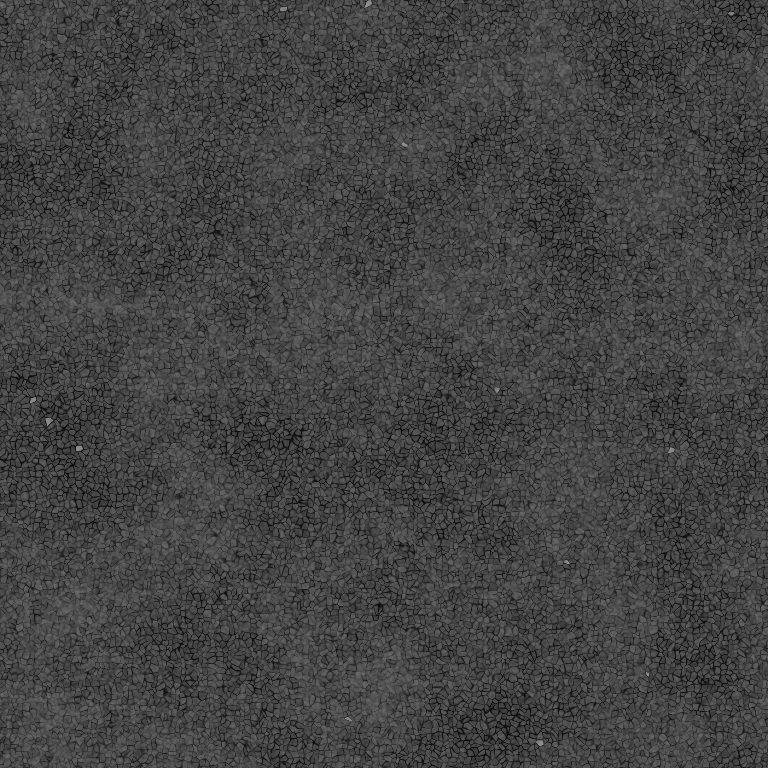
Reproduce this texture procedurally as a Shadertoy shader.

```glsl
// Dark grey asphalt: tiny packed stones with broken black gaps, soft patches and rare pale chips.

vec2 hash2(vec2 p) {
    vec3 q = fract(p.xyx * vec3(0.1031, 0.1030, 0.0973));
    q += dot(q, q.yzx + 33.33);
    return fract((q.xx + q.yz) * q.zy);
}

// Dot product of a wrapped lattice corner's random gradient with the offset to it
float corner(vec2 cell, vec2 offset, float period) {
    float angle = 6.2832 * hash2(mod(cell, period) + period * 1.7).x;
    return dot(vec2(cos(angle), sin(angle)), offset);
}

// Gradient noise, roughly -0.7 to 0.7, repeating a whole number of times
float gradientNoise(vec2 uv, float period) {
    vec2 p = uv * period, i = floor(p), f = p - i;
    vec2 w = f * f * f * (f * (f * 6.0 - 15.0) + 10.0);
    vec2 e = vec2(1.0, 0.0);
    float low = mix(corner(i, f, period), corner(i + e, f - e, period), w.x);
    float high = mix(corner(i + e.yx, f - e.yx, period), corner(i + 1.0, f - 1.0, period), w.x);
    return mix(low, high, w.y);
}

// Wrapped cells: x = gap between the two nearest centres, y = random value of the stone
vec2 stones(vec2 uv, float period) {
    vec2 p = uv * period, i = floor(p), f = p - i;
    float nearest = 9.0, second = 9.0, id = 0.0;
    for (int y = -1; y <= 1; y++)
    for (int x = -1; x <= 1; x++) {
        vec2 offset = vec2(x, y);
        vec2 cell = mod(i + offset, period);
        float d = length(offset + 0.08 + 0.84 * hash2(cell + 7.0) - f);
        if (d < nearest) {
            second = nearest;
            nearest = d;
            id = hash2(cell + 191.0).x;
        } else {
            second = min(second, d);
        }
    }
    return vec2(second - nearest, id);
}

void mainImage(out vec4 fragColor, in vec2 fragCoord) {
    vec2 uv = fragCoord / iResolution.xy;

    // Broad worn and dirty patches
    float patches = gradientNoise(uv, 6.0) + 0.6 * gradientNoise(uv, 13.0)
                  + 0.4 * gradientNoise(uv, 29.0);

    // Stones of uneven size and outline
    vec2 warp = vec2(gradientNoise(uv, 61.0), gradientNoise(uv, 67.0));
    vec2 stone = stones(uv + 0.006 * warp, 132.0);

    // Gaps fade in and out, and are shallower where the surface is worn
    float gap = 1.0 - smoothstep(0.02, 0.27, stone.x);
    float depth = clamp(0.85 + 1.0 * gradientNoise(uv, 74.0) - 0.6 * patches, 0.1, 1.4);

    // Fine grit over everything
    float grit = gradientNoise(uv, 233.0) + 0.6 * gradientNoise(uv, 151.0);

    float grey = 0.306 + 0.035 * patches + 0.085 * (stone.y - 0.5) + 0.09 * grit;
    grey -= 0.16 * gap * depth;
    grey += 0.2 * step(0.999, stone.y) * (1.0 - gap);

    fragColor = vec4(vec3(clamp(grey, 0.05, 0.6)), 1.0);
}
```
